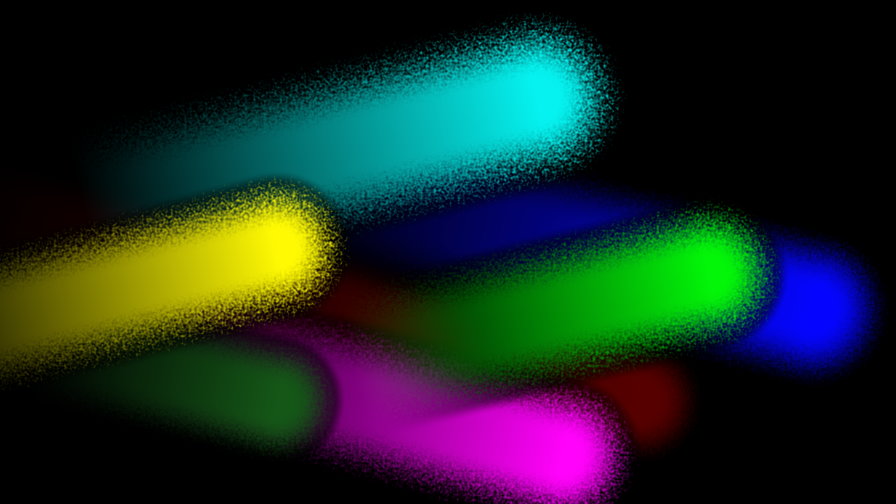
Give the GLSL for this background, as a WebGL 2 fragment shader.

```glsl
#version 300 es
precision highp float;
// Layered neon spray strokes, grainy at the rim and fading along their tails.

uniform vec2 u_resolution;
out vec4 outColor;

const int STROKES = 7;
const float GRAIN_SCALE = 190.0;  // grain cells per canvas height
const float CORE = 0.22;          // solid part of the radius
const float TAIL_POWER = 1.0;     // falloff of light along a stroke
const float RIM_SOFTNESS = 0.10;  // blur of the outer rim
const float RIM_COVER = 0.55;     // how much an unpainted rim hides

// Tail xy and head xy in canvas heights, listed from back to front.
const vec4 PATHS[STROKES] = vec4[](
    vec4(-0.10, 0.593, 1.270, 0.205),
    vec4(0.58, 0.650, 1.610, 0.387),
    vec4(0.17, 0.575, 1.065, 0.803),
    vec4(0.28, 0.320, 1.115, 0.097),
    vec4(0.08, 0.320, 0.550, 0.205),
    vec4(0.70, 0.280, 1.405, 0.456),
    vec4(-0.19, 0.315, 0.550, 0.507));

const vec3 COLORS[STROKES] = vec3[](
    vec3(0.34, 0.00, 0.00),
    vec3(0.02, 0.02, 1.00),
    vec3(0.02, 0.95, 0.94),
    vec3(1.00, 0.01, 0.98),
    vec3(0.08, 0.34, 0.09),
    vec3(0.01, 0.96, 0.03),
    vec3(1.00, 0.98, 0.01));

// Radius and grain strength of each stroke.
const vec2 BRUSHES[STROKES] = vec2[](
    vec2(0.130, 0.10), vec2(0.160, 0.14), vec2(0.172, 0.42),
    vec2(0.150, 0.32), vec2(0.125, 0.16), vec2(0.148, 0.36),
    vec2(0.142, 0.42));

vec2 hashGradient(vec2 cell) {
    vec3 h = fract(cell.xyx * vec3(0.1031, 0.1030, 0.0973));
    h += dot(h, h.yzx + 33.33);
    return fract((h.xx + h.yz) * h.zy) * 2.0 - 1.0;
}

float gradientNoise(vec2 p) {
    vec2 i = floor(p);
    vec2 f = fract(p);
    vec2 u = f * f * f * (f * (f * 6.0 - 15.0) + 10.0);
    vec2 e = vec2(0.0, 1.0);
    float a = dot(hashGradient(i), f);
    float b = dot(hashGradient(i + e.yx), f - e.yx);
    float c = dot(hashGradient(i + e.xy), f - e.xy);
    float d = dot(hashGradient(i + e.yy), f - e.yy);
    return mix(mix(a, b, u.x), mix(c, d, u.x), u.y);
}

// Distance to a segment in x, position from tail to head in y.
vec2 segment(vec2 p, vec2 tail, vec2 head) {
    vec2 axis = head - tail;
    float along = clamp(dot(p - tail, axis) / dot(axis, axis), 0.0, 1.0);
    return vec2(length(p - tail - axis * along), along);
}

// Stroke light in rgb, cover over the layers behind in a.
vec4 sprayStroke(vec2 p, vec4 path, vec3 color, vec2 brush, float noise) {
    vec2 s = segment(p, path.xy, path.zw);
    float rim = s.x / brush.x;
    float grainy = rim + noise * brush.y * smoothstep(0.1, 0.8, rim);
    float paint = 1.0 - smoothstep(CORE, 1.0, grainy);
    paint = 1.0 - pow(1.0 - paint, 1.35);
    float mask = 1.0 - smoothstep(1.0 - RIM_SOFTNESS, 1.0 + RIM_SOFTNESS, rim);
    float light = paint * mask * pow(s.y, TAIL_POWER);
    float cover = mask * mix(RIM_COVER, 1.0, paint) * smoothstep(0.0, 0.4, s.y);
    return vec4(color * light, cover);
}

void main() {
    vec2 p = gl_FragCoord.xy / u_resolution.y;
    vec3 color = vec3(0.0);
    for (int i = 0; i < STROKES; i++) {
        // Each stroke has its own patch of two grain sizes.
        vec2 q = p * GRAIN_SCALE + float(i) * vec2(37.3, 91.7);
        float noise = gradientNoise(q) + 0.5 * gradientNoise(q * 0.53 + 17.0);
        vec4 stroke = sprayStroke(p, PATHS[i], COLORS[i], BRUSHES[i], noise);
        color = color * (1.0 - stroke.a) + stroke.rgb;
    }
    outColor = vec4(color, 1.0);
}
```
